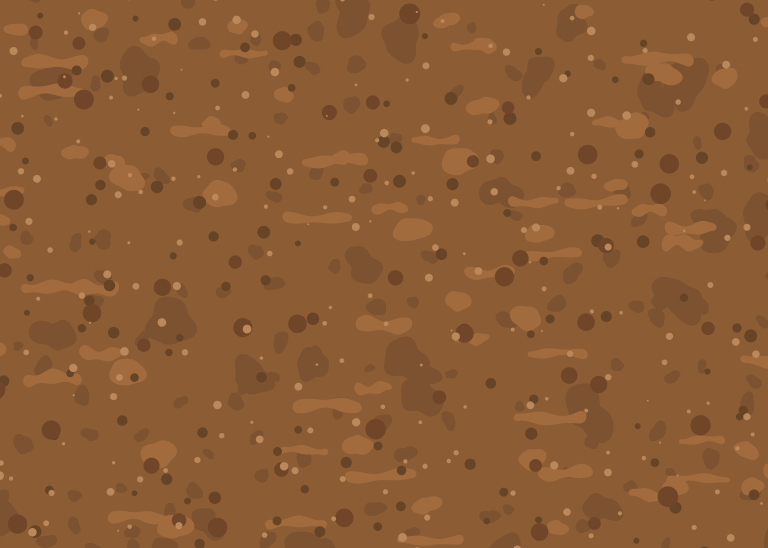
Give the GLSL for this texture, as a WebGL 1 fragment shader.

```glsl
precision highp float;

uniform vec2 u_resolution;

#define SOIL vec3(0.55, 0.363, 0.209)
#define PATCH vec3(0.488, 0.322, 0.188)
#define STREAK vec3(0.635, 0.42, 0.238)
#define PEBBLE vec3(0.44, 0.27, 0.155)
#define SPECK vec3(0.405, 0.265, 0.145)
#define GRAIN vec3(0.73, 0.535, 0.352)
#define ANY_ANGLE 3.1416
#define SLIGHT_TILT 0.3

const float TAU = 6.2832;

vec4 hash4(vec2 cell, float seed) {
  vec4 p = fract(vec4(cell + 37.0, seed + 11.0, cell.x + 71.0)
                 * vec4(0.1031, 0.1030, 0.0973, 0.1099));
  p += dot(p, p.wzxy + 33.33);
  return fract((p.xxyz + p.yzzw) * p.zywx);
}

vec2 rotate(vec2 p, float angle) {
  float c = cos(angle), s = sin(angle);
  return vec2(c * p.x - s * p.y, s * p.x + c * p.y);
}

// Ellipse with a lumpy outline, as an approximate distance
float blob(vec2 p, vec2 halfSize, float lumps, vec4 rnd) {
  float a = atan(p.y, p.x + 1e-5);
  vec2 r = halfSize * (1.0 + lumps * (sin(2.0 * a + TAU * rnd.x)
         + 0.8 * sin(3.0 * a + TAU * rnd.y) + 0.4 * sin(5.0 * a + TAU * rnd.z)));
  float k = length(p / r);
  return k * (k - 1.0) / max(length(p / (r * r)), 1e-3);
}

// Flat smear with a wavy axis and uneven thickness
float smear(vec2 p, float halfLength, float thickness, vec4 rnd) {
  float x = p.x / halfLength;
  p.y += 0.35 * thickness * sin(2.5 * x + TAU * rnd.x);
  float h = thickness * (1.0 + 0.3 * sin(4.5 * x + TAU * rnd.y));
  return length(vec2(max(abs(p.x) - halfLength, 0.0), p.y)) - h;
}

// Nearest of the blobs strewn over a jittered grid
float blobs(vec2 uv, float pitch, float density, vec2 sizes,
            float flatness, float lumps, float tilt, float seed) {
  float d = 1.0;
  vec2 home = floor(uv / pitch);
  for (int j = -1; j <= 1; j++) {
    for (int i = -1; i <= 1; i++) {
      vec2 cell = home + vec2(float(i), float(j));
      vec4 place = hash4(cell, seed);
      vec4 form = hash4(cell, seed + 5.0);
      if (place.z > density) continue;
      vec2 p = rotate(uv - (cell + place.xy) * pitch, tilt * (2.0 * form.w - 1.0));
      float size = mix(sizes.x, sizes.y, place.w);
      float squash = mix(flatness, 1.0, 0.4 * form.x);
      d = min(d, blob(p, size * vec2(1.0, squash), lumps, form));
    }
  }
  return d;
}

// Nearest of the horizontal smears
float smears(vec2 uv, float pitch, float density, float seed) {
  float d = 1.0;
  vec2 home = floor(uv / pitch);
  for (int j = -1; j <= 1; j++) {
    for (int i = -1; i <= 1; i++) {
      vec2 cell = home + vec2(float(i), float(j));
      vec4 place = hash4(cell, seed);
      vec4 form = hash4(cell, seed + 5.0);
      if (place.z > density) continue;
      vec2 p = rotate(uv - (cell + place.xy) * pitch, 0.1 * (form.w - 0.5));
      d = min(d, smear(p, mix(0.022, 0.06, place.w), mix(0.006, 0.012, form.z), form));
    }
  }
  return d;
}

// Flat coat of colour with an edge one pixel soft
vec3 paint(vec3 base, vec3 coat, float d) {
  return mix(base, coat, clamp(0.5 - d * u_resolution.y, 0.0, 1.0));
}

void main() {
  vec2 uv = gl_FragCoord.xy / u_resolution.y;
  vec3 color = SOIL;

  // Dark patches, large and small
  float patches = min(
    blobs(uv, 0.17, 0.55, vec2(0.03, 0.053), 0.65, 0.15, ANY_ANGLE, 1.0),
    blobs(uv, 0.09, 0.65, vec2(0.01, 0.021), 0.65, 0.09, ANY_ANGLE, 23.0));
  color = paint(color, PATCH, patches);

  // Light smears and ovals
  float lights = min(
    smears(uv, 0.14, 0.62, 41.0),
    blobs(uv, 0.14, 0.45, vec2(0.016, 0.036), 0.5, 0.08, SLIGHT_TILT, 59.0));
  color = paint(color, STREAK, lights);

  // Round pebbles, specks and pale grains
  color = paint(color, SPECK, blobs(uv, 0.09, 0.65, vec2(0.005, 0.012), 1.0, 0.0, 0.0, 83.0));
  color = paint(color, PEBBLE, blobs(uv, 0.13, 0.6, vec2(0.011, 0.019), 1.0, 0.0, 0.0, 101.0));
  color = paint(color, GRAIN, blobs(uv, 0.075, 0.8, vec2(0.0015, 0.008), 1.0, 0.0, 0.0, 127.0));

  gl_FragColor = vec4(color, 1.0);
}
```
